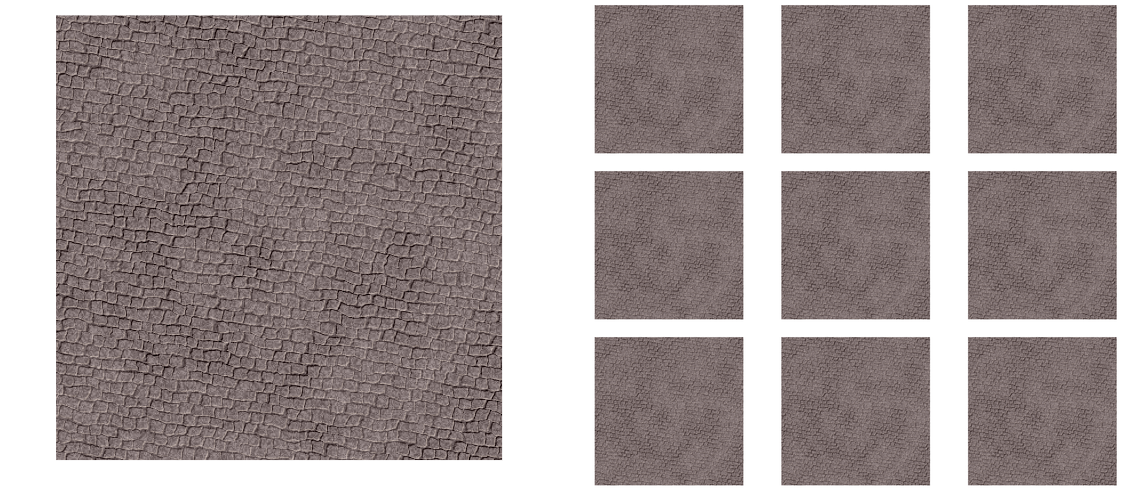
Left: one tile. Right: repeated 3 by 3.
A Shadertoy shader for this texture:

```glsl
float hash(vec2 p) {
    vec3 q = fract(vec3(p.xyx) * 0.1031);
    q += dot(q, q.yzx + 33.33);
    return fract((q.x + q.y) * q.z);
}

float noise(vec2 p) {
    vec2 i = floor(p), f = fract(p);
    f = f * f * (3.0 - 2.0 * f);
    return mix(mix(hash(i), hash(i + vec2(1, 0)), f.x),
               mix(hash(i + vec2(0, 1)), hash(i + vec2(1, 1)), f.x), f.y);
}

// Height of the paving: 1 on the stones, 0 in the joints
float paving(vec2 p) {
    p += 0.5 * vec2(noise(p * 0.6 + 40.0), noise(p * 0.6 + 90.0));
    p += 0.16 * (vec2(noise(p * 3.5 + 150.0), noise(p * 3.5 + 210.0)) - 0.5);
    float height = 0.0;
    for (int j = -1; j <= 1; j++) {
        float row = floor(p.y) + float(j);
        float shift = 0.5 * row + 0.35 * hash(vec2(row, 7.0));
        for (int i = -1; i <= 1; i++) {
            vec2 cell = vec2(floor(p.x - shift) + float(i), row);
            vec2 id = cell + 300.0;
            vec2 jitter = vec2(hash(id), hash(id + 71.0)) - 0.5;
            vec2 center = cell + 0.5 + vec2(shift, 0.0) + jitter * vec2(0.2, 0.14);
            vec2 halfSize = 0.43 + 0.08 * vec2(hash(id + 133.0), hash(id + 197.0));
            vec2 corner = max(abs(p - center) - halfSize + 0.16, 0.0);
            height = max(height, smoothstep(0.05, -0.09, length(corner) - 0.16));
        }
    }
    return height;
}

void mainImage(out vec4 fragColor, in vec2 fragCoord) {
    // Square panel inside a white margin, which closes the repeat
    vec2 uv = fragCoord / iResolution.y;
    float aspect = iResolution.x / iResolution.y;
    vec2 panel = (uv - vec2(aspect * 0.1003, 0.076)) / vec2(aspect * 0.7965, 0.893);

    // Rows of stones, sloping down to the right
    vec2 stones = vec2(35.0 * panel.x - 5.0 * panel.y, 40.0 * panel.y + 5.6 * panel.x);
    float height = paving(stones);
    float relief = height - paving(stones + vec2(0.08, -0.1));

    // Worn patches and fine grain
    float wear = noise(panel * 9.0 + 20.0) * 0.6 + noise(panel * 24.0 + 60.0) * 0.4;
    float grain = noise(panel * 390.0) + 0.6 * noise(panel * 190.0 + 500.0) - 0.8;

    float tone = 0.5 + 0.2 * grain + 0.06 * (0.5 - wear);
    tone += 0.15 * max(relief, 0.0);
    tone -= max(-relief, 0.0) * mix(0.12, 0.34, smoothstep(0.3, 0.75, wear));
    tone -= 0.07 * (1.0 - height);
    vec3 color = tone - vec3(0.0, 0.056, 0.056);
    color += vec3(0.015, 0.01, -0.015) * max(relief, 0.0);

    // Crisp panel border
    vec2 border = abs(panel - 0.5) - 0.5;
    float edge = max(border.x, border.y) * 0.893 * iResolution.y;
    fragColor = vec4(mix(color, vec3(1.0), smoothstep(-0.5, 0.5, edge)), 1.0);
}
```
